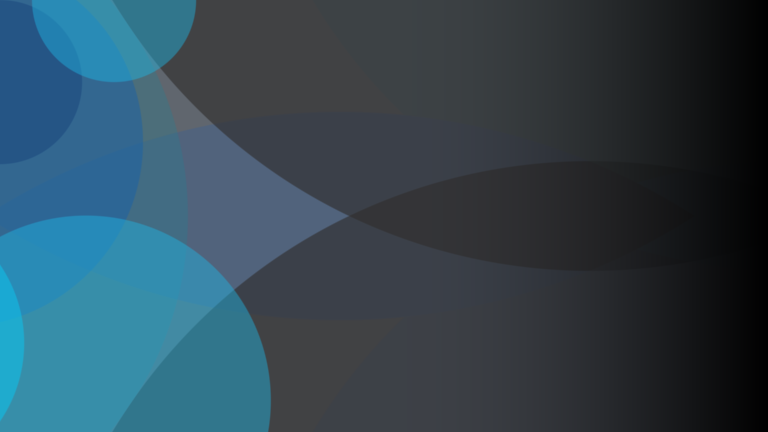
Write a Shadertoy shader that draws this background.

```glsl
// Overlapping translucent blue and teal discs on a charcoal ground fading to black.

// Colours; alpha is the strength of each layer
const vec3 SLATE       = vec3(0.376, 0.400, 0.431);
const vec4 STEEL_LENS  = vec4(0.259, 0.376, 0.541, 0.50);
const vec4 CHARCOAL    = vec4(0.188, 0.180, 0.180, 0.65);
const vec4 GREEN_SHADE = vec4(0.196, 0.259, 0.275, 0.28);
const vec4 BLUE_SHADE  = vec4(0.205, 0.243, 0.300, 0.28);
const vec4 SEA_GREY    = vec4(0.137, 0.490, 0.569, 0.33);
const vec4 BLUE        = vec4(0.078, 0.373, 0.675, 0.45);
const vec4 NAVY        = vec4(0.078, 0.243, 0.471, 0.45);
const vec4 TEAL        = vec4(0.118, 0.714, 0.894, 0.45);
const vec4 CYAN        = vec4(0.059, 0.745, 0.902, 0.60);

// Sizes in canvas heights
const float ARC_RADIUS   = 1.289;
const float LENS_RADIUS  = 1.519;
const float LARGE_RADIUS = 0.428;
const float SMALL_RADIUS = 0.190;
const vec2  ARC_CENTRE   = vec2(1.366, 1.662);
const vec2  LENS_CENTRE  = vec2(0.787, 1.778);
const float SHADE_X      = 1.83;
const float FADE_START   = 0.926;
const float FADE_END     = 1.778;

// Antialiased coverage of a disc
float disc(vec2 p, vec2 centre, float radius) {
    float pixel = 1.0 / iResolution.y;
    return smoothstep(pixel, -pixel, length(p - centre) - radius);
}

vec3 layer(vec3 base, vec4 tint, float coverage) {
    return mix(base, tint.rgb, tint.a * coverage);
}

// Reflects a point about the horizontal midline
vec2 mirrored(vec2 p) {
    return vec2(p.x, 1.0 - p.y);
}

void mainImage(out vec4 fragColor, in vec2 fragCoord) {
    vec2 p = fragCoord / iResolution.y;
    vec2 q = mirrored(p);
    vec3 colour = SLATE;

    // Steel lens behind two large charcoal arcs
    float lens = disc(p, LENS_CENTRE, LENS_RADIUS) * disc(q, LENS_CENTRE, LENS_RADIUS);
    colour = layer(colour, STEEL_LENS, lens);
    colour = layer(colour, CHARCOAL, disc(p, ARC_CENTRE, ARC_RADIUS));
    colour = layer(colour, CHARCOAL, disc(q, ARC_CENTRE, ARC_RADIUS));

    // Faint shades outside the lens
    vec2 shadeCentre = vec2(SHADE_X, ARC_CENTRE.y);
    colour = layer(colour, GREEN_SHADE, disc(p, shadeCentre, ARC_RADIUS) * (1.0 - lens));
    colour = layer(colour, BLUE_SHADE, disc(q, shadeCentre, ARC_RADIUS) * (1.0 - lens));

    // Fade to black at the right
    float light = clamp((FADE_END - p.x) / (FADE_END - FADE_START), 0.0, 1.0);
    colour *= sin(light * 1.5708);

    // Discs at the left, back to front; the first stays behind the arcs
    float arcs = max(disc(p, ARC_CENTRE, ARC_RADIUS), disc(q, ARC_CENTRE, ARC_RADIUS));
    colour = layer(colour, SEA_GREY, disc(p, vec2(-0.347, 0.5), 0.782) * (1.0 - 0.85 * arcs));
    colour = layer(colour, BLUE, disc(p, vec2(-0.097, 0.671), LARGE_RADIUS));
    colour = layer(colour, NAVY, disc(p, vec2(0.0, 0.81), SMALL_RADIUS));
    colour = layer(colour, TEAL, disc(p, vec2(0.264, 1.0), SMALL_RADIUS));
    colour = layer(colour, TEAL, disc(p, vec2(0.199, 0.073), LARGE_RADIUS));
    colour = layer(colour, CYAN, disc(p, vec2(-0.266, 0.206), 0.322));

    fragColor = vec4(colour, 1.0);
}
```
